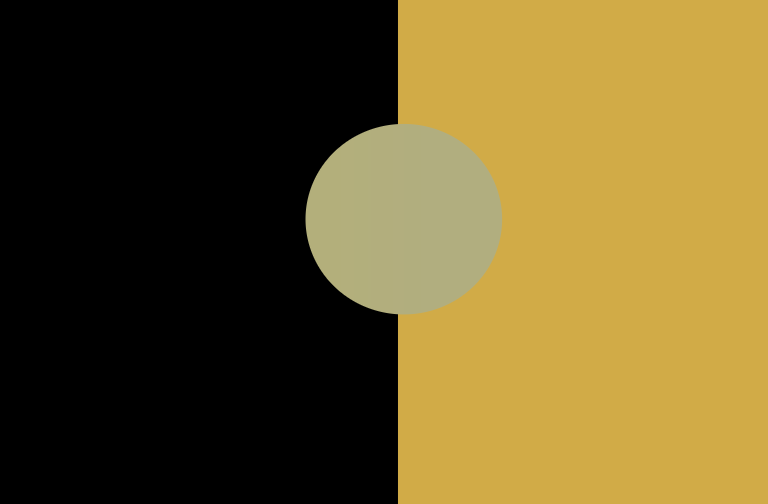
Give the GLSL for this background, as a Shadertoy shader.

```glsl
// A canvas split into a black left part and a gold right part,
// with a sage disc, slightly wider than tall, laid over the seam.
// Built from a straight edge and an ellipse distance, both antialiased.

#define SEAM_X       0.5182
#define DISC_CENTER  vec2(0.5258, 0.5651)
#define DISC_RADII   vec2(0.1280, 0.1890)
#define BLACK        vec3(0.0)
#define GOLD         vec3(0.820, 0.671, 0.278)
#define SAGE_LEFT    vec3(0.702, 0.686, 0.482)
#define SAGE_RIGHT   vec3(0.694, 0.682, 0.498)

// Coverage of a shape from its signed distance in pixels (negative inside).
float coverage(float distancePx) {
    return clamp(0.5 - distancePx, 0.0, 1.0);
}

// First-order signed distance to an axis-aligned ellipse.
float ellipseDistance(vec2 p, vec2 radii) {
    vec2 q = p / radii;
    float k = length(q);
    float slope = length(q / radii);
    return k * (k - 1.0) / max(slope, 1e-6);
}

void mainImage(out vec4 fragColor, in vec2 fragCoord) {
    vec2 uv = fragCoord / iResolution.xy;

    // Two-tone ground
    float seam = SEAM_X * iResolution.x - fragCoord.x;
    vec3 color = mix(BLACK, GOLD, coverage(seam));

    // Disc with a faint horizontal tint
    vec2 offset = fragCoord - DISC_CENTER * iResolution.xy;
    float disc = ellipseDistance(offset, DISC_RADII * iResolution.xy);
    float across = (uv.x - DISC_CENTER.x) / DISC_RADII.x;
    vec3 sage = mix(SAGE_LEFT, SAGE_RIGHT, smoothstep(-1.0, 0.5, across));
    color = mix(color, sage, coverage(disc));

    fragColor = vec4(color, 1.0);
}
```
